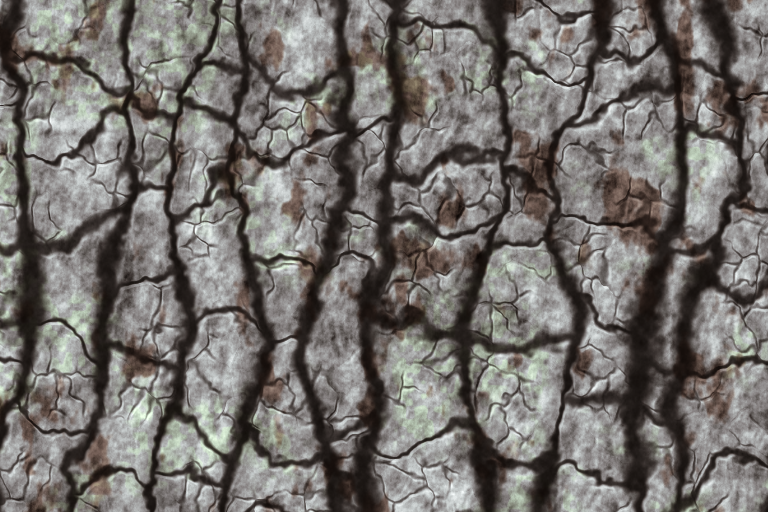
A Shadertoy shader for this texture:

```glsl
// Weathered grey tree bark: wandering vertical fissures, cracked plates, lichen and rust.

const vec3 BARK_RAMP[6] = vec3[6](
    vec3(0.11, 0.09, 0.08), vec3(0.25, 0.22, 0.21), vec3(0.39, 0.37, 0.36),
    vec3(0.53, 0.51, 0.51), vec3(0.64, 0.64, 0.64), vec3(0.76, 0.78, 0.78));
const vec3 LICHEN_TINT = vec3(0.97, 1.03, 0.93);
const vec3 RUST_TINT = vec3(0.80, 0.64, 0.56);
const vec2 TO_LIGHT = vec2(-0.003, 0.005);
const float COLUMNS = 6.6;   // fissures per canvas height
const float ROWS = 5.6;      // cross cracks per canvas height

struct Bark { float open; float height; float dome; float plate; };

vec2 hash2(vec2 p) {
    vec3 q = fract(p.xyx * vec3(0.1031, 0.1030, 0.0973));
    q += dot(q, q.yzx + 33.33);
    return fract((q.xx + q.yz) * q.zy);
}

float noise(vec2 p) {
    vec2 i = floor(p), f = fract(p);
    f = f * f * (3.0 - 2.0 * f);
    float low = mix(hash2(i).x, hash2(i + vec2(1, 0)).x, f.x);
    float high = mix(hash2(i + vec2(0, 1)).x, hash2(i + vec2(1, 1)).x, f.x);
    return mix(low, high, f.y);
}

float layers(vec2 p, int octaves) {
    float sum = 0.0, total = 0.0, weight = 1.0;
    for (int k = 0; k < octaves; k++) {
        sum += weight * noise(p);
        total += weight;
        weight *= 0.6;
        p = p * 2.03 + vec2(17.3, 9.1);
    }
    return sum / total;
}

// Cellular noise: x = gap between the two nearest seeds, y = random value of the cell
vec2 cells(vec2 p) {
    vec2 base = floor(p);
    float first = 9.0, second = 9.0, id = 0.0;
    for (int y = -1; y <= 1; y++)
    for (int x = -1; x <= 1; x++) {
        vec2 cell = base + vec2(x, y);
        vec2 seed = hash2(cell);
        float d = length(cell + seed - p);
        if (d < first) { second = first; first = d; id = fract(seed.x * 7.0 + seed.y); }
        else second = min(second, d);
    }
    return vec2(second - first, id);
}

// Irregular strips with wandering borders: x = distance to border, y = strip number
vec2 strips(float across, float along, float seed) {
    float base = floor(across), nearest = 9.0, id = base;
    for (int k = -2; k <= 2; k++) {
        float n = base + float(k);
        float border = n + 0.4 * (hash2(vec2(n, seed)).x - 0.5)
                     + 0.75 * (noise(vec2(along, n * 17.0 + seed)) - 0.5);
        nearest = min(nearest, abs(across - border));
        id += step(border, across);
    }
    return vec2(nearest, id);
}

Bark barkAt(vec2 p) {
    // Ragged edges and a gentle lean
    vec2 warp = vec2(layers(p * 10.0, 4), layers(p * 10.0 + 40.0, 4)) - 0.5;
    vec2 q = p + warp * vec2(0.07, 0.10);
    float lean = 0.07 * q.y + 0.012 * sin(5.0 * q.y + 3.0 * q.x);
    vec2 column = strips((q.x - lean) * COLUMNS, q.y * 3.0, 3.0);
    vec2 row = strips(q.y * ROWS + column.y * 0.37, q.x * 9.0, column.y * 7.0 + 50.0);
    vec2 flake = cells(q * vec2(19.0, 16.0));

    // Openings of the three crack sizes
    float fissureWidth = 0.008 + 0.036 * noise(p * vec2(7.0, 5.0) + 5.0);
    float crackWidth = 0.002 + 0.026 * noise(p * 11.0 + 23.0);
    float fissure = smoothstep(0.15, 1.0, column.x / COLUMNS / fissureWidth);
    float crack = smoothstep(0.1, 1.0, row.x / ROWS / crackWidth);
    float chipMask = smoothstep(0.42, 0.68, noise(p * 13.0 + 61.0));
    float chip = mix(1.0, smoothstep(0.0, 0.16, flake.x), 0.75 * chipMask);

    Bark b;
    b.open = fissure * mix(0.12, 1.0, crack) * mix(0.3, 1.0, chip);
    b.dome = smoothstep(0.0, 0.065, column.x / COLUMNS);
    b.plate = 0.5 * flake.y + 0.5 * hash2(vec2(column.y, row.y)).x;
    b.height = 0.55 * b.open + 0.12 * b.plate + 0.9 * layers(p * vec2(34.0, 27.0), 5);
    return b;
}

vec3 barkColour(float tone) {
    float s = (tone - 0.095) / 0.135;
    float c = clamp(s, 0.0, 4.999);
    int i = int(c);
    return mix(BARK_RAMP[i], BARK_RAMP[i + 1], fract(c)) + 0.1 * (s - c);
}

void mainImage(out vec4 fragColor, in vec2 fragCoord) {
    vec2 p = fragCoord / iResolution.y;
    Bark here = barkAt(p);
    float slope = here.height - barkAt(p + TO_LIGHT).height;

    // Plate surface: mottling, crusty grit and fibrous grain
    float mottle = layers(p * 8.0 + 11.0, 3) - 0.5;
    float grit = layers(p * vec2(48.0, 42.0) + 90.0, 4) - 0.5;
    float fibre = noise(p * vec2(120.0, 22.0) + 6.0 * noise(p * 14.0)) - 0.5;
    float fibrous = smoothstep(0.45, 0.7, noise(p * 6.0 + 31.0));
    float tone = 0.60 + 0.35 * mottle + 0.65 * grit + 0.22 * fibrous * fibre;
    tone += 0.10 * (here.plate - 0.5) + 0.65 * clamp(slope, -0.3, 0.25);
    tone *= mix(0.78, 1.03, here.dome);

    // Lichen crust and bare rusty patches
    float lichen = smoothstep(0.50, 0.66, layers(p * 6.0 + 71.0, 4))
                 * smoothstep(0.38, 0.60, noise(p * 75.0));
    float rust = smoothstep(0.60, 0.72, layers(p * vec2(15.0, 10.0) + 133.0, 4));
    tone += 0.08 * lichen - 0.14 * rust;

    // Shade the openings
    tone = mix(0.09 + 0.15 * (grit + 0.1), tone, here.open);
    vec3 colour = barkColour(tone);
    colour *= mix(vec3(1.0), LICHEN_TINT, lichen);
    colour *= mix(vec3(1.0), RUST_TINT, 0.8 * rust);
    fragColor = vec4(clamp(colour, 0.0, 1.0), 1.0);
}
```
